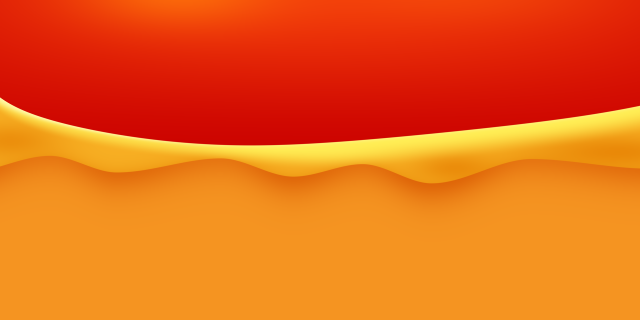
This background is drawn by a Shadertoy shader. Its source:

```glsl
// A glossy yellow drip of melted glaze between a glowing red sky and a flat
// orange ground. Two height curves bound the drip; soft elliptical glows and
// depth below each curve give the light, the warm patches and the shadow.

const vec3 RED_DEEP    = vec3(0.80, 0.01, 0.00);
const vec3 RED_BRIGHT  = vec3(0.95, 0.23, 0.04);
const vec3 GLOW_ORANGE = vec3(1.00, 0.48, 0.04);
const vec3 GROUND      = vec3(0.96, 0.58, 0.13);
const vec3 SHADOW      = vec3(0.87, 0.39, 0.03);
const vec3 AMBER       = vec3(0.97, 0.69, 0.14);
const vec3 OCHRE       = vec3(0.91, 0.52, 0.02);
const vec3 YELLOW      = vec3(1.00, 0.93, 0.33);
const vec3 CREAM       = vec3(1.00, 0.97, 0.66);

// Soft elliptical spot: 1 at the centre, fading to 0.
float glow(vec2 p, vec2 centre, vec2 radius) {
    vec2 q = (p - centre) / radius;
    return exp(-dot(q, q));
}

// Antialiased coverage of the region where height is positive.
float coverage(float height, float pixel) {
    return smoothstep(-0.7 * pixel, 0.7 * pixel, height);
}

// Shallow bowl, steeper at the far left.
float rimHeight(float x) {
    float d = x - 0.785;
    float bend = d < 0.0 ? 0.195 : 0.195 + d * (0.077 * d - 0.185);
    return 0.5456 + bend * d * d + 0.03 * exp(-x / 0.07);
}

// Rolling lower edge: a chain of smooth rises and falls.
float dripHeight(float x) {
    float y = 0.458;
    y += 0.055 * smoothstep(-0.117, 0.156, x);
    y -= 0.052 * smoothstep(0.156, 0.365, x);
    y += 0.044 * smoothstep(0.365, 0.690, x);
    y -= 0.057 * smoothstep(0.690, 0.917, x);
    y += 0.039 * smoothstep(0.917, 1.133, x);
    y -= 0.060 * smoothstep(1.133, 1.349, x);
    y += 0.076 * smoothstep(1.349, 1.661, x);
    y -= 0.030 * smoothstep(1.661, 2.030, x);
    return y;
}

vec3 skyColour(vec2 p) {
    float side = (p.x - 1.0) / 1.25;
    float light = smoothstep(0.50, 1.05, p.y) * (1.0 - 0.65 * side * side);
    vec3 c = mix(RED_DEEP, RED_BRIGHT, light);
    c = mix(c, GLOW_ORANGE, 0.75 * glow(p, vec2(0.56, 1.03), vec2(0.30, 0.11)));
    return mix(c, GLOW_ORANGE, 0.22 * glow(p, vec2(1.45, 1.02), vec2(0.40, 0.09)));
}

vec3 glazeColour(vec2 p, float rim, float drip) {
    float depth = rim - p.y;
    float lift = p.y - drip;

    // Body, with darker folds.
    vec3 c = mix(AMBER, OCHRE, 0.45 * exp(-lift / 0.025));
    c = mix(c, OCHRE, 0.75 * glow(p, vec2(0.03, 0.56), vec2(0.15, 0.055)));
    c = mix(c, OCHRE, 0.80 * glow(p, vec2(1.42, 0.475), vec2(0.13, 0.045)));
    c = mix(c, OCHRE, 0.90 * glow(p, vec2(1.93, 0.525), vec2(0.26, 0.055)));

    // Yellow sheen below the rim, broader toward the right.
    float breadth = mix(0.035, 0.062, smoothstep(0.60, 1.10, p.x));
    float sheen = 1.0 - smoothstep(0.15 * breadth, 1.45 * breadth, depth);
    c = mix(c, YELLOW, sheen * mix(0.75, 1.0, smoothstep(0.5, 0.9, p.x)));
    c = mix(c, YELLOW, 0.45 * glow(p, vec2(1.06, 0.53), vec2(0.20, 0.035)));

    // Pale lip, strongest on the left.
    float lip = mix(0.95, 0.35, smoothstep(0.1, 0.9, p.x));
    float lipWidth = 0.007 + 0.014 * exp(-p.x / 0.08);
    return mix(c, CREAM, lip * exp(-depth * depth / (lipWidth * lipWidth)));
}

vec3 groundColour(vec2 p, float drip) {
    float depth = max(drip - p.y, 0.0);
    float reach = depth / 0.065;
    float hollow = smoothstep(0.52, 0.43, drip);
    return mix(GROUND, SHADOW, mix(0.60, 0.95, hollow) * exp(-reach * sqrt(reach)));
}

void mainImage(out vec4 fragColor, in vec2 fragCoord) {
    float pixel = 1.0 / iResolution.y;
    vec2 p = fragCoord * pixel;
    p.x *= 2.0 * iResolution.y / iResolution.x;

    float rim = rimHeight(p.x);
    float drip = dripHeight(p.x);

    // Layers from the ground upward.
    vec3 colour = groundColour(p, drip);
    colour = mix(colour, glazeColour(p, min(rim, max(rim, p.y)), drip),
                 coverage(p.y - drip, pixel));
    colour = mix(colour, skyColour(p), coverage(p.y - rim, pixel));
    fragColor = vec4(colour, 1.0);
}
```
